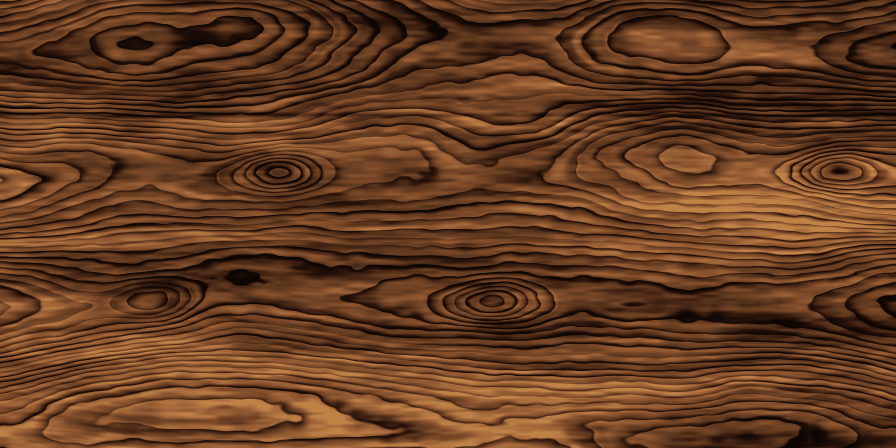
Write a Shadertoy shader that draws this texture.

```glsl
// Dark walnut boards: flowing cathedral grain, a few knots, fine fibres.

const float PI = 3.14159265;
const float ROW_HEIGHT = 0.29;     // distance between cathedral rows
const float ROW_OFFSET = 0.475;    // height of the straight grain in the middle
const float RING_COUNT = 7.0;      // rings from straight grain to row centre
const float RING_CONTRAST = 0.78;
const float BASE_TONE = 0.69;
const float BROAD_CONTRAST = 0.62;
const float FIBRE_CONTRAST = 0.30;
const float VIGNETTE = 0.42;
const float KNOT_RINGS = 4.5;
const float KNOT_RADIUS = 0.09;
const int KNOTS = 4;

// Wood colours from dark late wood to golden early wood.
const vec3 SHADES[6] = vec3[6](
    vec3(0.13, 0.06, 0.03), vec3(0.25, 0.13, 0.07), vec3(0.37, 0.22, 0.12),
    vec3(0.49, 0.29, 0.16), vec3(0.62, 0.39, 0.22), vec3(0.75, 0.51, 0.28));

float hash(vec2 cell) {
    vec3 h = fract(vec3(cell.xyx) * 0.1031);
    h += dot(h, h.yzx + 33.33);
    return fract((h.x + h.y) * h.z);
}

// Smooth value noise, centred on zero.
float noise(vec2 p) {
    vec2 i = floor(p), f = fract(p);
    f = f * f * f * (f * (f * 6.0 - 15.0) + 10.0);
    float low = mix(hash(i), hash(i + vec2(1, 0)), f.x);
    float high = mix(hash(i + vec2(0, 1)), hash(i + vec2(1, 1)), f.x);
    return mix(low, high, f.y) - 0.5;
}

// Offset from a knot centre, squeezed so that knots are wide ovals.
vec2 knotOffset(vec2 p, int k) {
    float row = k < 2 ? 0.5 : -0.5;
    float x = 2.0 * fract(0.31 + 0.62 * float(k));
    return (p - vec2(x, ROW_OFFSET + ROW_HEIGHT * row)) * vec2(1.0, 1.9);
}

// Growth ring number at a point; its level lines are the grain.
float ringField(vec2 p) {
    float bend = 0.035 * noise(p * vec2(1.3, 1.5) + 41.0);
    float rings = RING_COUNT * sin(PI * (p.y + bend - ROW_OFFSET) / ROW_HEIGHT);
    rings += 9.5 * noise(p * vec2(1.6, 2.9) + 7.3);
    rings += 3.2 * noise(p * vec2(3.4, 7.0) + 19.1);
    rings += 0.9 * noise(p * vec2(8.0, 17.0) + 3.7);
    rings += 0.28 * noise(p * vec2(30.0, 60.0));
    for (int k = 0; k < KNOTS; k++) {
        vec2 q = knotOffset(p, k) / KNOT_RADIUS;
        rings += (k < 2 ? KNOT_RINGS : -KNOT_RINGS) * exp(-dot(q, q));
    }
    return rings;
}

// Slow darkening towards late wood, then a crisp return to early wood.
float lateWood(float rings, float width) {
    float t = fract(rings);
    float edge = clamp(1.3 * width, 0.09, 0.5);
    return max(pow(t, 3.5), 1.0 - smoothstep(0.0, edge, t));
}

vec3 woodColour(float tone) {
    vec3 colour = SHADES[0];
    for (int i = 0; i < 5; i++)
        colour = mix(colour, SHADES[i + 1], clamp(tone * 5.0 - float(i), 0.0, 1.0));
    return colour * clamp(1.0 + 2.0 * tone, 0.4, 1.0);
}

void mainImage(out vec4 fragColor, in vec2 fragCoord) {
    vec2 uv = fragCoord / iResolution.xy;
    vec2 p = fragCoord / iResolution.y;
    float rings = ringField(p);
    float width = fwidth(rings);

    // Broad light and dark streaks, with one golden strip.
    float tone = BASE_TONE;
    tone += BROAD_CONTRAST * noise(p * vec2(1.1, 7.0) + 11.0);
    tone += 0.35 * noise(p * vec2(2.6, 22.0) + 5.0);
    float strip = (p.y - 0.485 - 0.03 * noise(p * vec2(1.7, 1.0))) / 0.03;
    tone += 0.24 * exp(-strip * strip);

    // Growth rings of varying strength, and faint lines between them.
    float strength = 0.72 + 0.75 * noise(vec2(p.x * 1.5, rings * 0.9));
    tone -= RING_CONTRAST * strength * lateWood(rings, width);
    float fade = 1.0 - smoothstep(0.15, 0.45, width);
    tone += 0.30 * fade * noise(vec2(p.x * 4.0, rings * 3.0) + 23.0);

    // Fibres and short pores.
    vec2 fibre = p + vec2(0.0, 0.03 * noise(p * vec2(2.5, 3.0)));
    tone += FIBRE_CONTRAST * noise(fibre * vec2(7.0, 70.0));
    tone += FIBRE_CONTRAST * noise(fibre * vec2(24.0, 140.0) + 31.0);

    // Dark knot hearts, a board seam and shaded borders.
    for (int k = 0; k < KNOTS; k++) {
        vec2 q = knotOffset(p, k) / 0.045;
        tone -= 0.28 * exp(-dot(q, q));
    }
    float seam = (p.y - 0.742 - 0.006 * noise(p * vec2(3.0, 1.0))) / 0.005;
    tone -= 0.3 * exp(-seam * seam);
    vec2 fromCentre = uv - 0.5;
    tone -= VIGNETTE * dot(fromCentre, fromCentre);

    fragColor = vec4(woodColour(tone), 1.0);
}
```
